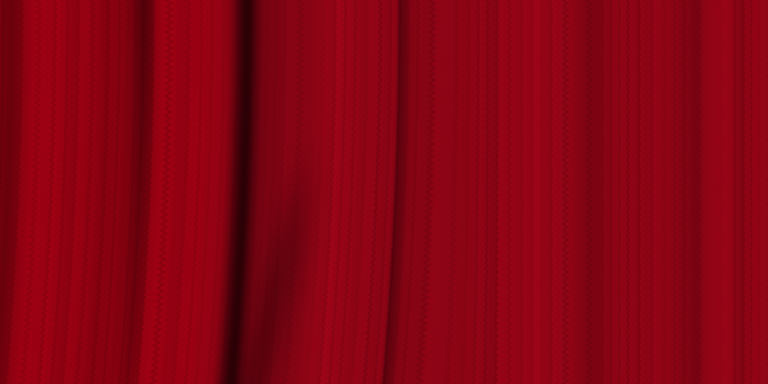
This texture is drawn by a WebGL 2 fragment shader. Its source:

```glsl
#version 300 es
precision highp float;
// Deep red pleated curtain of ribbed cloth with fine zigzag stitching.
uniform vec2 u_resolution;
out vec4 outColor;

const vec3 CLOTH_RED = vec3(0.575, 0.016, 0.085);
const vec3 WARM_RED = vec3(0.610, 0.004, 0.070);
const vec3 SHADOW_RED = vec3(0.080, 0.000, 0.008);
const float RIBS_ACROSS = 64.0;
const float STITCHES_DOWN = 60.0;

float hash(float n) {
    return fract(sin(n * 12.989 + 4.1) * 4375.85);
}

// Soft dip with separate widths on its left and right sides.
float crease(float x, float center, float leftWidth, float rightWidth) {
    float d = x - center;
    float t = d / (d < 0.0 ? leftWidth : rightWidth);
    return exp(-t * t);
}

// Broad, irregular vertical bands.
float layeredBands(float x) {
    float sum = 0.0;
    float weight = 0.5;
    float frequency = 47.0;
    for (int i = 0; i < 4; i++) {
        sum += weight * sin(x * frequency + float(i) * 2.3);
        frequency *= 1.83;
        weight *= 0.62;
    }
    return sum;
}

// Cloth coordinate: the left half swings outward toward the hem.
float drape(vec2 uv) {
    float fall = 1.0 - uv.y;
    float loose = 1.0 - smoothstep(0.50, 0.68, uv.x);
    return uv.x + 0.021 * fall * fall * loose;
}

// Light left after the large folds have shaded the cloth.
float foldLight(float s, float y) {
    float light = 1.0;
    light *= 1.0 - 0.34 * crease(s, 0.012, 0.020, 0.022);
    light *= 1.0 - 0.20 * crease(s, 0.143, 0.018, 0.025);
    light *= 1.0 - mix(0.24, 0.50, y) * crease(s, 0.189, 0.020, 0.014);
    light *= 1.0 - 0.78 * crease(s, 0.322, 0.017, 0.013);
    light *= 1.0 - 0.20 * crease(s, 0.338, 0.030, 0.040);
    // Slanted hollow near the hem
    float hollow = 1.0 - smoothstep(0.25, 0.70, y);
    light *= 1.0 - 0.32 * hollow * crease(s, 0.352 + 0.08 * y, 0.022, 0.030);
    // Overlapping edge and the shade it casts
    light *= 1.0 - 0.36 * crease(s, 0.521, 0.003, 0.010);
    light *= 1.0 - 0.10 * crease(s, 0.530, 0.008, 0.060);
    // Shallow pleats on the right
    light *= 1.0 - 0.11 * crease(s, 0.772, 0.012, 0.018);
    light *= 1.0 - 0.16 * crease(s, 0.904, 0.014, 0.012);
    light *= 1.0 - 0.10 * crease(s, 0.968, 0.012, 0.010);
    return light;
}

float zigzag(float t) {
    return abs(fract(t) - 0.5) * 4.0 - 1.0;
}

// Rib tone with a dark stitched seam and a faint lit side.
float ribLight(float s, float y) {
    float r = s * RIBS_ACROSS + 0.45 * sin(s * 38.0) + 0.3 * sin(s * 71.0);
    float aa = fwidth(r);
    r += 0.11 * zigzag(y * STITCHES_DOWN);
    float id = floor(r);
    float across = fract(r) - 0.5;
    float blend = smoothstep(-aa, aa, across);
    float tone = mix(hash(id), hash(id + 1.0), blend) - 0.5;
    float strength = mix(0.35, 1.0, hash(id + 31.0));
    float seam = 1.0 - smoothstep(0.04, 0.10 + aa, abs(across));
    float glint = 1.0 - smoothstep(0.03, 0.10 + aa, abs(across - 0.24));
    return 1.0 + 0.10 * tone - strength * (0.13 * seam - 0.05 * glint);
}

// Fine threads woven across the cloth.
float weave(float s, float y) {
    return sin(s * 930.0 + 2.0 * sin(s * 57.0)) * sin(y * 560.0 + s * 90.0);
}

void main() {
    vec2 uv = gl_FragCoord.xy / u_resolution;
    float s = drape(uv);
    float light = foldLight(s, uv.y) * ribLight(s, uv.y);
    light *= 0.975 + 0.055 * layeredBands(s) + 0.008 * weave(s, uv.y);

    float warmth = 1.0 - smoothstep(0.24, 0.36, s);
    vec3 lit = mix(CLOTH_RED, WARM_RED, warmth);
    vec3 color = SHADOW_RED + (lit - SHADOW_RED) * light;
    outColor = vec4(clamp(color, 0.0, 1.0), 1.0);
}
```
